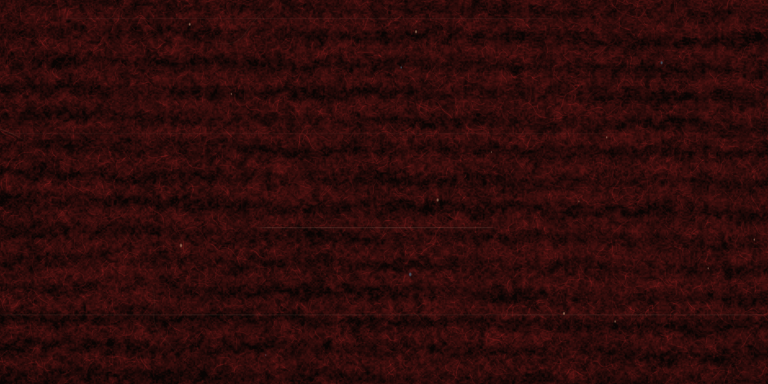
This texture is drawn by a Shadertoy shader. Its source:

```glsl
// Dark red ribbed wool cloth with loose fibres, lint specks and faint hairline scratches.

// Ribs
const float RIB_COUNT = 13.47;    // ribs down the canvas
const float RIB_TILT = 0.195;     // ribs dropped per unit of x
const float RIB_OFFSET = 0.08;
const float RIB_DEPTH = 0.32;
const float RIB_WOBBLE = 0.20;
const float RIB_FRAY = 0.30;

// Wool
const float BASE_LEVEL = -0.43;
const float FUZZ_LEVEL = 1.05;
const float FUZZ_CURL = 0.016;
const float FIBRE_LEVEL = 0.46;
const float FIBRE_DENSITY = 0.65;
const float FIBRE_HALF_WIDTH = 0.0011;
const int FIBRE_LAYERS = 3;

// Wear
const float THREAD_DENSITY = 0.05;
const float SPECK_GRID = 9.0;
const float SPECK_DENSITY = 0.11;
const float SPECK_RADIUS = 0.0030;
const float SCRATCH_HALF_WIDTH = 0.0010;
const int SCRATCH_COUNT = 4;
// height, start, end (fractions of the canvas), strength
const vec4 SCRATCHES[SCRATCH_COUNT] = vec4[SCRATCH_COUNT](
    vec4(0.407, 0.34, 0.64, 0.42), vec4(0.180, 0.00, 1.00, 0.26),
    vec4(0.952, 0.08, 0.72, 0.12), vec4(0.652, 0.00, 0.80, 0.10));

// Colours
const vec3 GROOVE_RED = vec3(0.070, 0.022, 0.018);
const vec3 FIBRE_RED = vec3(0.370, 0.080, 0.076);
const vec3 THREAD_COLOR = vec3(0.45, 0.25, 0.20);
const vec3 SCRATCH_COLOR = vec3(0.55, 0.40, 0.34);
const vec3 LINT_COLOR = vec3(0.62, 0.44, 0.34);
const vec3 LINT_BLUE = vec3(0.28, 0.36, 0.42);

float hash(vec2 p) {
    return fract(sin(dot(p, vec2(127.1, 311.7))) * 43758.5453);
}

float noise(vec2 p) {
    vec2 i = floor(p), f = fract(p);
    f = f * f * (3.0 - 2.0 * f);
    return mix(mix(hash(i), hash(i + vec2(1, 0)), f.x),
               mix(hash(i + vec2(0, 1)), hash(i + vec2(1, 1)), f.x), f.y);
}

// Soft-edged coverage of a stroke at distance d
float stroke(float d, float halfWidth, float pixel) {
    return 1.0 - smoothstep(halfWidth - 0.8 * pixel, halfWidth + 0.8 * pixel, d);
}

// Randomly turned, bent strands; density is the share of strands present
float fibres(vec2 p, float scale, float density, float seed, float pixel) {
    vec2 g = p * scale, cell = floor(g);
    float result = 0.0;
    for (int n = 0; n < 18; n++) {
        vec2 id = cell + vec2(n % 3 - 1, (n / 3) % 3 - 1);
        vec2 key = id + seed + float(n / 9) * 37.3;
        if (hash(key + 5.1) > density) continue;
        vec2 centre = id + vec2(hash(key), hash(key + 11.7));
        float angle = 6.2832 * hash(key + 23.9);
        float c = cos(angle), s = sin(angle);
        vec2 q = mat2(c, -s, s, c) * (g - centre);
        float bend = 2.0 * (hash(key + 31.3) - 0.5);
        float curve = bend * q.x * q.x + 0.06 * sin(7.0 * q.x + angle);
        float slope = 2.0 * bend * q.x + 0.42 * cos(7.0 * q.x + angle);
        float d = abs(q.y - curve) / sqrt(1.0 + slope * slope) / scale;
        float halfLength = mix(0.3, 0.8, hash(key + 43.1));
        float ends = 1.0 - smoothstep(0.6 * halfLength, halfLength, abs(q.x));
        float rank = hash(key + 57.7);
        float strength = mix(0.25, 1.0, rank * rank);
        result = max(result, strength * ends * stroke(d, FIBRE_HALF_WIDTH, pixel));
    }
    return result;
}

// Rib height: 0 in a groove, 1 on a crest
float ribHeight(vec2 p) {
    float t = (1.0 - p.y) * RIB_COUNT - RIB_TILT * p.x - RIB_OFFSET;
    t += RIB_WOBBLE * (noise(p * vec2(5.0, 9.0)) - 0.5);
    t += RIB_FRAY * (noise(p * 24.0) + noise(p * 70.0) - 1.0);
    float id = floor(t + 0.5);
    float groove = 1.0 - smoothstep(0.0, 0.42, abs(t - id));
    return 1.0 - groove * mix(0.45, 1.2, noise(vec2(p.x * 6.0, id * 7.3)));
}

// Curled wool grain from coarse tufts to single hairs
float woolGrain(vec2 p) {
    vec2 curl = vec2(noise(p * 42.0), noise(p * 42.0 + 57.0)) - 0.5;
    vec2 q = p + FUZZ_CURL * curl;
    return 0.28 * noise(q * 55.0) + 0.34 * noise(q * 120.0 + 9.0) + 0.38 * noise(p * 235.0 + 3.0);
}

void mainImage(out vec4 fragColor, in vec2 fragCoord) {
    float pixel = 1.0 / iResolution.y;
    vec2 p = fragCoord * pixel;
    vec2 uv = fragCoord / iResolution.xy;

    // Ribbed, fuzzy base
    float rib = ribHeight(p);
    float lumps = noise(p * vec2(46.0, 16.0)) - 0.5;
    float patches = noise(p * 3.5 + 4.0) - 0.5;
    float level = BASE_LEVEL + RIB_DEPTH * rib + FUZZ_LEVEL * woolGrain(p)
                + 0.14 * lumps + 0.10 * patches;

    // Tangled fibres, dimmer inside the grooves
    for (int i = 0; i < FIBRE_LAYERS; i++) {
        float k = float(i);
        level += FIBRE_LEVEL * mix(0.4, 1.0, rib)
               * fibres(p, 14.0 + 11.0 * k, FIBRE_DENSITY, 71.0 * k, pixel);
    }
    vec3 color = mix(GROOVE_RED, FIBRE_RED, clamp(level, -0.12, 1.4));

    // Loose pale threads
    color = mix(color, THREAD_COLOR, 0.6 * fibres(p, 5.0, THREAD_DENSITY, 303.0, pixel));

    // Lint specks
    vec2 cell = floor(p * SPECK_GRID);
    vec2 spot = (cell + 0.2 + 0.6 * vec2(hash(cell + 2.3), hash(cell + 8.9))) / SPECK_GRID;
    float size = SPECK_RADIUS * mix(0.3, 1.0, hash(cell + 14.2));
    float speck = stroke(length((p - spot) * vec2(1.0, 0.7)), size, pixel);
    vec3 lint = mix(LINT_COLOR, LINT_BLUE, step(0.85, hash(cell + 19.6)));
    color = mix(color, lint, 0.8 * speck * step(hash(cell + 27.4), SPECK_DENSITY));

    // Hairline scratches
    for (int i = 0; i < SCRATCH_COUNT; i++) {
        vec4 s = SCRATCHES[i];
        float span = smoothstep(s.y - 0.01, s.y + 0.01, uv.x)
                   * (1.0 - smoothstep(s.z - 0.01, s.z + 0.01, uv.x));
        float wear = mix(0.5, 1.0, noise(vec2(p.x * 20.0, s.x * 50.0)));
        color = mix(color, SCRATCH_COLOR,
                    s.w * span * wear * stroke(abs(uv.y - s.x), SCRATCH_HALF_WIDTH, pixel));
    }
    fragColor = vec4(color, 1.0);
}
```
